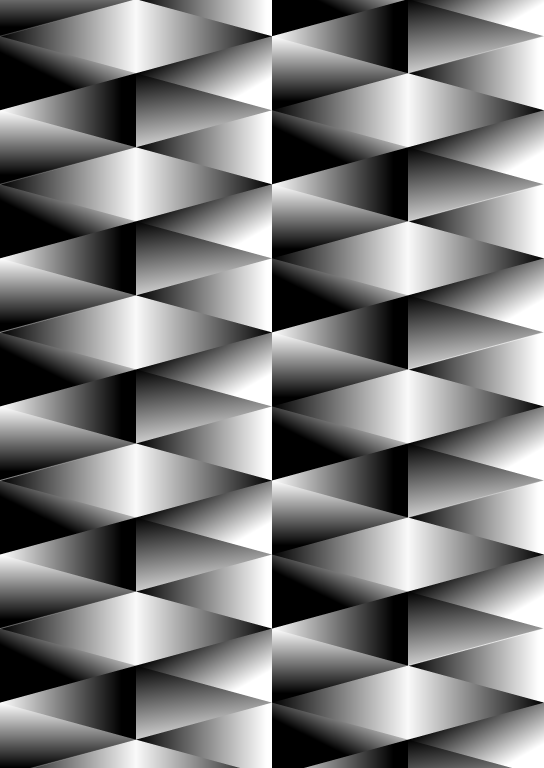
A WebGL 1 fragment shader for this pattern:

```glsl
precision highp float;
// Two staggered columns of folded diamonds, each facet filled with a grey ramp.

uniform vec2 u_resolution;

const float COLUMNS = 2.0;         // columns across the canvas
const float ROWS = 5.186;          // repeats down the canvas
const float ROW_PHASE = 0.0054;    // offset of the first repeat, in repeats
const float STAGGER = 0.5;         // drop between neighbouring columns
const float SEAM_HALF_WIDTH = 0.014;
const float SEAM_STRENGTH = 0.75;
const vec3 DARK = vec3(0.0);
const vec3 LIGHT = vec3(1.0);
const int SAMPLES = 4;             // antialiasing samples per axis

float hash(vec2 p) {
  return fract(sin(dot(p, vec2(41.3, 289.1))) * 4375.85);
}

// Cell coordinates: p.x runs 0..2 across, p.y runs 0..4 downwards.
float diamondFacet(vec2 p) {
  return 0.98 * (1.0 - abs(p.x - 1.0));
}

float lowerFacet(vec2 p) {
  if (p.x < 1.0) return 0.25 + 1.05 * p.x - 0.58 * (p.y - 1.0);
  return 0.95 * (p.x - 1.0) + 0.45 * (p.y - 2.0);
}

float innerFacet(vec2 p) {
  if (p.x < 1.0) return 1.0 - 1.12 * p.x;
  return 0.2 * (p.x - 1.0) + 0.4 * (p.y - 2.0);
}

float sideFacet(vec2 p) {
  float y = p.y > 2.0 ? p.y - 4.0 : p.y;
  if (p.x < 1.0) return 1.0 - (y + 1.0) / 1.75;
  return 1.04 * (p.x - 1.0);
}

// Zigzag edges split every cell into four kinds of facet.
float facetShade(vec2 p) {
  float fold = abs(p.x - 1.0);
  float shade = sideFacet(p);
  if (p.y > fold && p.y < 2.0 - fold) shade = diamondFacet(p);
  else if (p.y >= 2.0 - fold && p.y < 2.0 + fold) shade = lowerFacet(p);
  else if (p.y >= 2.0 + fold && p.y < 4.0 - fold) shade = innerFacet(p);
  return clamp(shade, 0.0, 1.0);
}

// Faint hairline along one rising edge, uneven between repeats.
float seamAmount(vec2 p, vec2 cell) {
  float offset = mod(p.x + p.y + 1.0, 4.0) - 2.0;
  float onEdge = step(abs(offset), SEAM_HALF_WIDTH);
  float leftColumn = 1.0 - mod(cell.x, 2.0);
  float reach = mix(step(1.0, p.x), max(1.0 - p.x, 0.0), leftColumn);
  return onEdge * reach * SEAM_STRENGTH * mix(0.3, 1.0, hash(cell));
}

float patternShade(vec2 uv) {
  float across = uv.x * COLUMNS;
  float column = floor(across);
  float down = (1.0 - uv.y) * ROWS + ROW_PHASE + STAGGER * mod(column, 2.0);
  vec2 cell = vec2(column, floor(down));
  vec2 p = vec2(2.0 * fract(across), 4.0 * fract(down));
  return mix(facetShade(p), 1.0, seamAmount(p, cell));
}

void main() {
  // Average a grid of samples inside the pixel to smooth every edge.
  float total = 0.0;
  for (int j = 0; j < SAMPLES; j++) {
    for (int i = 0; i < SAMPLES; i++) {
      vec2 jitter = (vec2(float(i), float(j)) + 0.5) / float(SAMPLES) - 0.5;
      total += patternShade((gl_FragCoord.xy + jitter) / u_resolution);
    }
  }
  float shade = total / float(SAMPLES * SAMPLES);
  gl_FragColor = vec4(mix(DARK, LIGHT, shade), 1.0);
}
```
